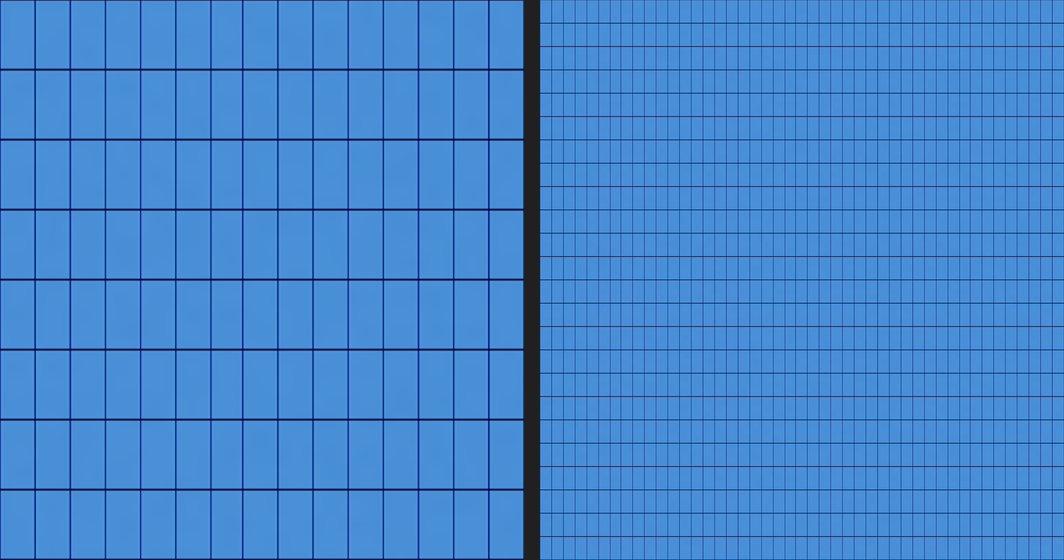
Left: one tile. Right: repeated 3 by 3.
A WebGL 2 fragment shader for this pattern:

```glsl
#version 300 es
precision highp float;

uniform vec2 u_resolution;
out vec4 outColor;

const float COLUMNS = 15.0;
const float ROWS = 8.0;
const float PITCH = 0.0671;       // column width; one inner column is narrower
const float NARROW_MID = 0.4329;  // middle of the narrower column
const float ROW_SHIFT = 0.0007;

const vec3 TILE_BLUE = vec3(0.287, 0.561, 0.842);
const vec3 COLUMN_INK = vec3(0.035, 0.17, 0.52);
const vec3 ROW_INK = vec3(0.01, 0.015, 0.20);

float hash(vec2 p) {
  return fract(sin(dot(p, vec2(127.1, 311.7))) * 43758.5453);
}

// Value noise that wraps after a whole number of cells
float wrapNoise(vec2 uv, vec2 cells) {
  vec2 p = uv * cells;
  vec2 i = floor(p);
  vec2 f = smoothstep(0.0, 1.0, fract(p));
  vec2 a = mod(i, cells);
  vec2 b = mod(i + 1.0, cells);
  return mix(mix(hash(a), hash(vec2(b.x, a.y)), f.x),
             mix(hash(vec2(a.x, b.y)), hash(b), f.x), f.y);
}

// Distance to the nearest column line (x) and its index (y)
vec2 columnLine(float x) {
  bool leftPart = x < NARROW_MID;
  float fromEdge = leftPart ? x : 1.0 - x;
  float nearest = floor(fromEdge / PITCH + 0.5);
  float index = leftPart ? nearest : COLUMNS - nearest;
  return vec2(abs(fromEdge - nearest * PITCH), mod(index, COLUMNS));
}

float rowDistance(float y) {
  return abs(fract((y - ROW_SHIFT) * ROWS + 0.5) - 0.5) / ROWS;
}

// Smooth coverage of a line of the given width
float lineMask(float dist, float width, float pixel) {
  return clamp((0.5 * width - dist) / pixel + 0.5, 0.0, 1.0);
}

// Faint bright rim beside a line
float rim(float dist, float center, float spread) {
  float t = (dist - center) / spread;
  return exp(-t * t);
}

void main() {
  vec2 uv = gl_FragCoord.xy / u_resolution;
  vec2 pixel = 1.0 / u_resolution;

  vec2 column = columnLine(uv.x);
  float row = rowDistance(uv.y);

  // Tile faces with a slight mottling
  vec3 color = TILE_BLUE + 0.010 * (wrapNoise(uv, vec2(30.0, 32.0)) - 0.5);
  color += 0.022 * rim(column.x, 0.0042, 0.0014);
  color += 0.014 * rim(row, 0.0044, 0.0014);

  // Column lines vary a little in weight
  float columnWidth = mix(0.0026, 0.0033, hash(vec2(column.y, 4.0)));
  color = mix(color, COLUMN_INK, lineMask(column.x, columnWidth, pixel.x));

  // Heavier row lines lie on top
  color = mix(color, ROW_INK, lineMask(row, 0.0033, pixel.y));

  outColor = vec4(color, 1.0);
}
```
